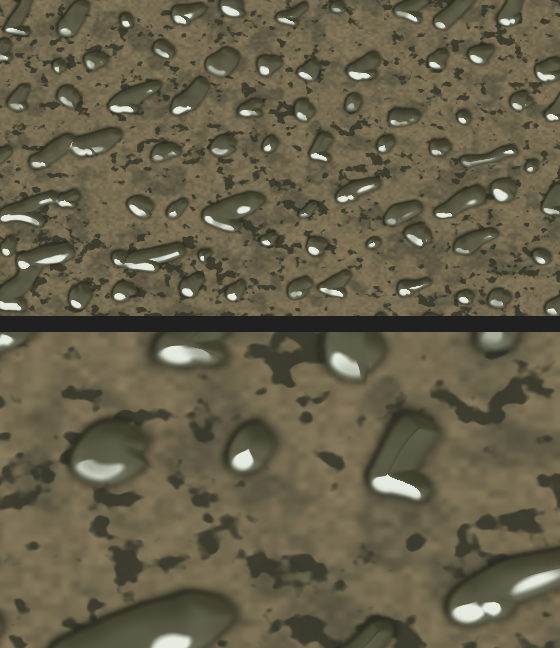
Top, the full canvas; bottom, a detail of the centre.
Reproduce this texture procedurally as a Shadertoy shader.

```glsl
// Water drops with bright lower rims, scattered over speckled brown granite.

vec2 hash2(vec2 p) {
    vec2 k = vec2(dot(p, vec2(127.1, 311.7)), dot(p, vec2(269.5, 183.3)));
    return fract(sin(k) * 43758.5);
}

float noise(vec2 p) {
    vec2 i = floor(p), f = fract(p);
    f = f * f * (3.0 - 2.0 * f);
    float low = mix(hash2(i).x, hash2(i + vec2(1, 0)).x, f.x);
    float high = mix(hash2(i + vec2(0, 1)).x, hash2(i + vec2(1, 1)).x, f.x);
    return mix(low, high, f.y);
}

float fbm(vec2 p) {
    float sum = 0.0, amp = 0.54;
    for (int i = 0; i < 3; i++) {
        sum += amp * noise(p);
        p = mat2(1.6, 1.2, -1.2, 1.6) * p + 7.3;
        amp *= 0.5;
    }
    return sum;
}

// Capsule whose radius runs from ra at a to rb at b
float taperedCapsule(vec2 p, vec2 a, vec2 b, float ra, float rb) {
    vec2 ba = b - a;
    float h = clamp(dot(p - a, ba) / (dot(ba, ba) + 1e-5), 0.0, 1.0);
    return length(p - a - ba * h) - mix(ra, rb, h);
}

// Signed distance to the drops: two lobes per staggered cell, softly merged
float dropDistance(vec2 p) {
    const float cell = 0.17, blend = 0.008;
    p.y *= 1.15;
    p += 0.024 * (vec2(noise(p * 15.0), noise(p * 15.0 + 40.0)) - 0.5);
    float sum = 1e-20;
    for (int j = -1; j <= 1; j++) {
        float row = floor(p.y / cell) + float(j);
        float shift = 0.5 * mod(row, 2.0);
        for (int i = -1; i <= 1; i++) {
            vec2 id = vec2(floor(p.x / cell - shift) + float(i), row);
            vec2 jitter = hash2(id + 3.0), shape = hash2(id + 57.0), size = hash2(id + 91.0);
            vec2 centre = (id + vec2(shift, 0.0) + 0.25 + 0.5 * jitter) * cell;
            float angle = 0.65 + 1.1 * (shape.x - 0.5);
            float reach = 0.075 * size.x * size.x;
            float radius = mix(0.021, 0.043, size.y);
            vec2 axis = reach * vec2(cos(angle), sin(angle));
            vec2 foot = centre - axis;
            vec2 toe = foot + reach * shape.y * vec2(1.1, -0.4);
            float body = taperedCapsule(p, foot, centre + axis, radius, radius * 0.72);
            float lobe = taperedCapsule(p, foot, toe, radius, radius * 0.7);
            sum += exp(-min(body, lobe) / blend);
        }
    }
    return -blend * log(sum);
}

vec3 granite(vec2 p) {
    p.y *= 1.25;
    vec3 stone = mix(vec3(0.37, 0.35, 0.27), vec3(0.465, 0.425, 0.32),
                     smoothstep(0.28, 0.52, fbm(p * 16.0)));
    stone = mix(stone, vec3(0.51, 0.45, 0.345), 0.6 * smoothstep(0.52, 0.7, fbm(p * 22.0 + 31.0)));
    stone *= 0.91 + 0.18 * noise(p * 100.0);
    // Dark mineral specks, gathered in loose clusters
    float cluster = 0.14 * (noise(p * 7.0 + 5.0) - 0.5);
    float speck = smoothstep(0.58, 0.7, fbm(p * 36.0 + 11.0) + cluster);
    return mix(stone, vec3(0.2, 0.205, 0.16), 0.85 * speck);
}

void mainImage(out vec4 fragColor, in vec2 fragCoord) {
    vec2 p = fragCoord / iResolution.y;
    float blur = mix(0.003, 0.005, p.y);

    // Drop surface: distance and outward direction
    float d = dropDistance(p);
    vec2 step = vec2(0.004, 0.0);
    vec2 outward = vec2(dropDistance(p + step.xy) - dropDistance(p - step.xy),
                        dropDistance(p + step.yx) - dropDistance(p - step.yx));
    outward /= length(outward) + 1e-4;
    float facing = dot(outward, normalize(vec2(-0.45, -0.9)));

    // Stone, shaded just under the drops
    vec3 color = granite(p);
    color *= 1.0 - 0.22 * smoothstep(0.014, 0.0, d);

    // Water body: dark upper slope, paler lower slope
    float slope = facing * smoothstep(-0.036, -0.004, d);
    vec3 water = mix(vec3(0.25, 0.25, 0.18), vec3(0.36, 0.355, 0.275), smoothstep(-0.9, 0.15, slope));
    water = mix(water, vec3(0.47, 0.49, 0.41), 0.85 * smoothstep(0.25, 0.9, slope));
    water *= 0.95 + 0.1 * noise(p * 45.0);

    // Sky reflection: a broken crescent inside the lower left rim
    float ripple = noise(p * 26.0 + 17.0);
    float width = 0.0125 * smoothstep(0.35, 0.95, facing) * (0.45 + 0.8 * ripple);
    float crescent = smoothstep(blur, -blur, abs(d + 0.015) - width);
    crescent *= smoothstep(0.002, 0.006, width);
    water = mix(water, mix(vec3(0.66, 0.68, 0.62), vec3(0.9, 0.92, 0.88),
                           smoothstep(0.2, 0.55, ripple)), crescent);

    color = mix(color, water, smoothstep(blur, -blur, d));

    // Thin dark contact line, strongest at the upper left
    float line = exp(-d * d / 0.00002);
    float upperLeft = smoothstep(-0.2, 0.9, dot(outward, vec2(-0.8, 0.6)));
    color = mix(color, vec3(0.16, 0.165, 0.12), line * (0.25 + 0.5 * upperLeft));

    fragColor = vec4(color, 1.0);
}
```
